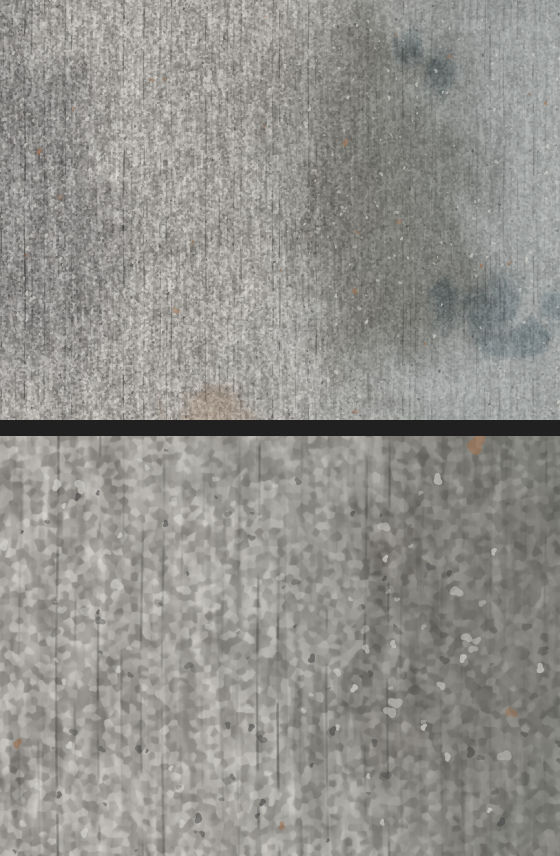
Top, the full canvas; bottom, a detail of the centre.
Give the GLSL for this texture, as a Shadertoy shader.

```glsl
// Weathered brushed concrete with vertical grooves, grit, pits and damp stains.

const vec3 WARM_CEMENT = vec3(0.655, 0.645, 0.625);
const vec3 COOL_CEMENT = vec3(0.625, 0.638, 0.633);
const vec3 DAMP_TINT = vec3(0.79, 0.785, 0.765);
const vec3 OIL_TINT = vec3(0.79, 0.83, 0.85);
const vec3 PALE_STONE = vec3(0.82, 0.82, 0.79);
const vec3 PIT_COLOR = vec3(0.27, 0.27, 0.27);
const vec3 RUST_COLOR = vec3(0.62, 0.43, 0.29);

vec3 hash3(vec2 cell) {
    vec3 h = fract(cell.xyx * vec3(0.1031, 0.1030, 0.0973));
    h += dot(h, h.yxz + 33.33);
    return fract((h.xxy + h.yzz) * h.zyx);
}

// Layered, folded sines: broad cloudy variation around zero.
float clouds(vec2 q) {
    float sum = 0.0, amp = 0.5;
    for (int i = 0; i < 5; i++) {
        q = mat2(0.8, 0.6, -0.6, 0.8) * q * 1.75 + float(i) * 1.7;
        q += 0.7 * sin(q.yx * 1.1);
        sum += amp * sin(q.x) * cos(q.y * 0.8);
        amp *= 0.64;
    }
    return sum;
}

// Smooth cellular noise: every grain has its own tone, -0.5 to 0.5.
float grains(vec2 q) {
    vec2 cell = floor(q);
    float total = 0.0, weight = 0.0;
    for (int y = -1; y <= 1; y++)
    for (int x = -1; x <= 1; x++) {
        vec2 id = cell + vec2(x, y);
        vec3 h = hash3(id);
        vec2 d = q - id - h.xy;
        float w = exp(-9.0 * dot(d, d));
        total += w * (h.z - 0.5);
        weight += w;
    }
    return total / weight;
}

// Scattered irregular chips; radius is in cell units.
float chips(vec2 p, float scale, float chance, float radius, vec2 seed) {
    vec2 q = p * scale + seed;
    vec2 cell = floor(q);
    float soft = 0.7 * scale / iResolution.y;
    float cover = 0.0;
    for (int y = -1; y <= 1; y++)
    for (int x = -1; x <= 1; x++) {
        vec2 id = cell + vec2(x, y);
        vec3 h = hash3(id);
        vec3 shape = hash3(id + 71.0);
        vec2 d = q - id - h.xy;
        float angle = atan(d.y, d.x);
        float r = radius * mix(0.35, 1.0, shape.x * shape.x);
        r *= 1.0 + 0.25 * sin(angle * 2.0 + shape.y * 6.3) + 0.15 * sin(angle * 3.0 + shape.z * 6.3);
        float disc = 1.0 - smoothstep(r - soft, r + soft, length(d));
        cover = max(cover, disc * step(h.z, chance) * mix(0.5, 1.0, shape.y));
    }
    return cover;
}

// Broken brush lines, one per column.
float grooves(vec2 p, float columns) {
    float x = p.x * columns + 0.06 * sin(p.y * 17.0);
    float id = floor(x);
    vec3 h = hash3(vec2(id, columns));
    float soft = 0.8 * columns / iResolution.y;
    float line = 1.0 - smoothstep(0.02, 0.06 + soft, abs(x - id - mix(0.25, 0.75, h.x)));
    float broken = smoothstep(-0.22, 0.28, grains(vec2(id * 7.0, p.y * 38.0)));
    return line * broken * mix(0.2, 1.0, h.y * h.y * h.y);
}

// Soft elliptical patch with a ragged rim.
float patchMask(vec2 p, vec2 center, vec2 radius, float ragged) {
    float d = length((p - center) / radius) + ragged;
    return 1.0 - smoothstep(0.45, 1.2, d);
}

void mainImage(out vec4 fragColor, in vec2 fragCoord) {
    vec2 p = fragCoord / iResolution.y;
    float broad = clouds(p * 2.2 + 3.0);
    float mottled = clouds(p * 8.0 + 9.0);
    float rough = mix(1.2, 0.62, smoothstep(0.45, 1.05, p.x));

    // Cement tone and worn left side
    vec3 color = mix(WARM_CEMENT, COOL_CEMENT, smoothstep(0.5, 1.15, p.x + 0.2 * broad));
    color += 0.03 * broad + 0.02 * mottled;
    float worn = patchMask(p, vec2(0.0, 0.45), vec2(0.33, 0.7), 0.4 * broad + 0.3 * mottled);
    color *= mix(vec3(1.0), vec3(0.87, 0.87, 0.885), worn);

    // Damp stains
    float rim = 0.25 * broad + 0.2 * mottled;
    float damp = patchMask(p, vec2(0.94, 0.52), vec2(0.26, 0.47), rim);
    damp = max(damp, 0.45 * patchMask(p, vec2(0.69, 0.74), vec2(0.13, 0.16), rim));
    color *= mix(vec3(1.0), DAMP_TINT, damp);

    // Oily blotches: center, radius
    vec4 blots[6] = vec4[6](
        vec4(0.98, 0.88, 0.06, 0.05), vec4(1.05, 0.84, 0.05, 0.06),
        vec4(1.16, 0.25, 0.09, 0.09), vec4(1.06, 0.27, 0.04, 0.07),
        vec4(1.26, 0.20, 0.05, 0.05), vec4(1.32, 0.27, 0.04, 0.06));
    float oil = 0.0;
    float ragged = 0.55 * clouds(p * 13.0);
    for (int i = 0; i < 6; i++)
        oil = max(oil, patchMask(p, blots[i].xy, blots[i].zw, ragged));
    color *= mix(vec3(1.0), OIL_TINT, oil);

    // Sandy grain and brushed streaks
    float grit = 0.17 * grains(p * 190.0) + 0.09 * grains(p * vec2(95.0, 60.0) + 40.0);
    grit += 0.09 * grains(p * vec2(170.0, 14.0) + 80.0);
    color += grit * rough;
    color *= 1.0 - 0.26 * rough * grooves(p, 62.0);

    // Pits, pale stones and rust
    float pits = chips(p, 75.0, 0.10 * rough + 0.12 * worn, 0.27, vec2(13.0, 5.0));
    color = mix(color, PIT_COLOR, 0.6 * pits);
    float stones = chips(p, 66.0, 0.20 * rough - 0.06, 0.32, vec2(31.0, 57.0));
    color = mix(color, PALE_STONE, 0.75 * stones);
    float rust = chips(p, 13.0, 0.07, 0.10, vec2(7.0, 91.0));
    rust = max(0.6 * rust, 0.22 * patchMask(p, vec2(0.49, 0.03), vec2(0.10, 0.07), ragged));
    color = mix(color, RUST_COLOR, rust);

    fragColor = vec4(clamp(color, 0.0, 1.0), 1.0);
}
```
